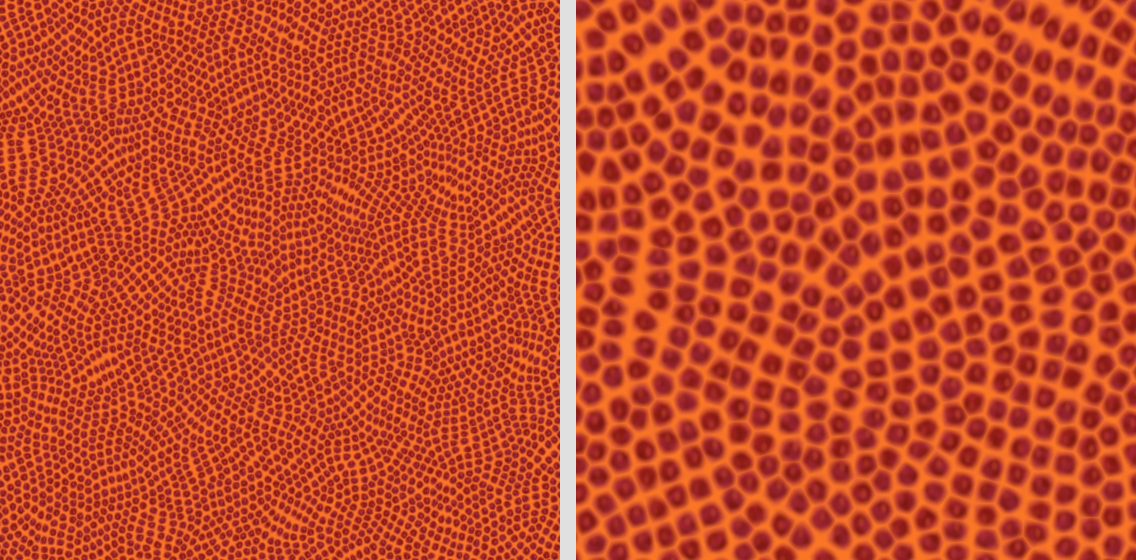
Left: the whole. Right: its middle third, enlarged.
A WebGL 1 fragment shader for this texture:

```glsl
precision highp float;
// Pebbled orange surface covered with small, closely packed dark red dots.
// A jittered hexagonal lattice is swirled by the curl of gradient noise, which
// keeps its density even; dots fill their cells and get mottling and a glint.

uniform vec2 u_resolution;

#define COLUMNS 61.0      // dots across the canvas
#define DOT_RADIUS 0.365  // in lattice spacings
#define GAP 0.135         // half width of the ground between dots
#define CELL_FIT 0.4      // 0 round dots, 1 dots shaped by their cell
#define RADIUS_VARY 0.05
#define JITTER 0.14
#define EDGE 0.145        // half width of the soft rim
#define SWIRL 0.75        // lattice bending, in spacings
#define SWIRL_FREQ 0.11
#define MOTTLE_FREQ 2.8

const float ROW_WIDTH = 0.866;
const vec3 ORANGE = vec3(0.98, 0.46, 0.14);
const vec3 DULL_ORANGE = vec3(0.90, 0.39, 0.20);
const vec3 BRICK = vec3(0.57, 0.11, 0.08);
const vec3 WINE = vec3(0.57, 0.13, 0.17);
const vec3 GLINT = vec3(0.74, 0.26, 0.18);

vec2 hash2(vec2 p) {
  vec3 q = fract(vec3(p.xyx) * vec3(0.1031, 0.1030, 0.0973));
  q += dot(q, q.yzx + 33.33);
  return fract((q.xx + q.yz) * q.zy);
}

// Gradient noise, roughly -0.7 to 0.7
float cornerSlope(vec2 cell, vec2 offset) {
  return dot(hash2(cell) * 2.0 - 1.0, offset);
}

float gradientNoise(vec2 p) {
  vec2 i = floor(p);
  vec2 f = p - i;
  vec2 u = f * f * f * (f * (f * 6.0 - 15.0) + 10.0);
  vec2 e = vec2(1.0, 0.0);
  float low = mix(cornerSlope(i, f), cornerSlope(i + e, f - e), u.x);
  float high = mix(cornerSlope(i + e.yx, f - e.yx),
                   cornerSlope(i + 1.0, f - 1.0), u.x);
  return mix(low, high, u.y);
}

// Area-preserving bend along the contours of the noise
vec2 bend(vec2 p) {
  vec2 q = p * SWIRL_FREQ + 40.0;
  vec2 e = vec2(0.05, 0.0);
  float slopeX = gradientNoise(q + e) - gradientNoise(q - e);
  float slopeY = gradientNoise(q + e.yx) - gradientNoise(q - e.yx);
  return p + SWIRL * vec2(slopeY, -slopeX) / (2.0 * e.x);
}

// Centre of a lattice dot; rows run upward, odd ones shifted by half a spacing
vec2 dotCentre(vec2 cell) {
  vec2 shift = (hash2(cell + 200.0) - 0.5) * 2.0 * JITTER;
  return vec2(cell.x * ROW_WIDTH, cell.y + 0.5 * mod(cell.x, 2.0)) + shift;
}

void main() {
  float size = min(u_resolution.x, u_resolution.y);
  vec2 p = gl_FragCoord.xy / size * COLUMNS + 20.0;

  // Bent position and the inverse of its local stretch
  vec2 bent = bend(p);
  float stepSize = 0.2;
  vec2 dx = (bend(p + vec2(stepSize, 0.0)) - bent) / stepSize;
  vec2 dy = (bend(p + vec2(0.0, stepSize)) - bent) / stepSize;
  float area = max(dx.x * dy.y - dx.y * dy.x, 0.4);
  mat2 unbend = mat2(dy.y, -dx.y, -dy.x, dx.x) / area;

  // Nearest and second nearest dot centres
  float nearest = 10.0;
  float second = 10.0;
  vec2 local = vec2(0.0);
  vec2 seed = vec2(0.0);
  float row = floor(bent.x / ROW_WIDTH + 0.5);
  for (int j = -1; j <= 1; j++) {
    float x = row + float(j);
    float place = floor(bent.y - 0.5 * mod(x, 2.0) + 0.5);
    for (int i = -1; i <= 1; i++) {
      vec2 cell = vec2(x, place + float(i));
      vec2 offset = unbend * (bent - dotCentre(cell));
      float d = length(offset * vec2(1.03, 0.97));
      if (d < nearest) {
        second = nearest;
        nearest = d;
        local = offset;
        seed = hash2(cell + 500.0);
      } else {
        second = min(second, d);
      }
    }
  }

  // Signed distance to the dot outline, slightly uneven
  float mottle = gradientNoise(p * MOTTLE_FREQ);
  float roundRim = nearest - DOT_RADIUS - RADIUS_VARY * (seed.x - 0.5);
  float cellRim = GAP - 0.5 * (second - nearest);
  float rim = mix(roundRim, cellRim, CELL_FIT);
  rim += 0.09 * gradientNoise(p * 1.9 + 60.0);

  // Raised ground, duller beside the dots
  float dull = 0.75 * (1.0 - smoothstep(0.06, 0.22, rim));
  vec3 ground = mix(ORANGE, DULL_ORANGE, clamp(dull + 0.5 * mottle, 0.0, 1.0));

  // Dot body with mottling, a shaded side and a small off-centre glint
  float wine = smoothstep(-0.35, 0.35, mottle + 0.5 * (seed.y - 0.55));
  vec3 body = mix(BRICK, WINE, wine);
  body *= 1.0 + 0.25 * mottle + 0.16 * dot(local, vec2(-0.6, 0.8));
  vec2 glintAt = (seed - 0.5) * 0.3 + vec2(-0.03, 0.04);
  float glint = 1.0 - smoothstep(0.03, 0.2, length((local - glintAt) * vec2(1.2, 0.8)));
  body = mix(body, GLINT, glint * (0.15 + 0.5 * seed.x));

  float softness = max(EDGE, 0.7 * COLUMNS / size);
  float cover = 1.0 - smoothstep(-softness, softness, rim);
  gl_FragColor = vec4(mix(ground, body, cover), 1.0);
}
```
